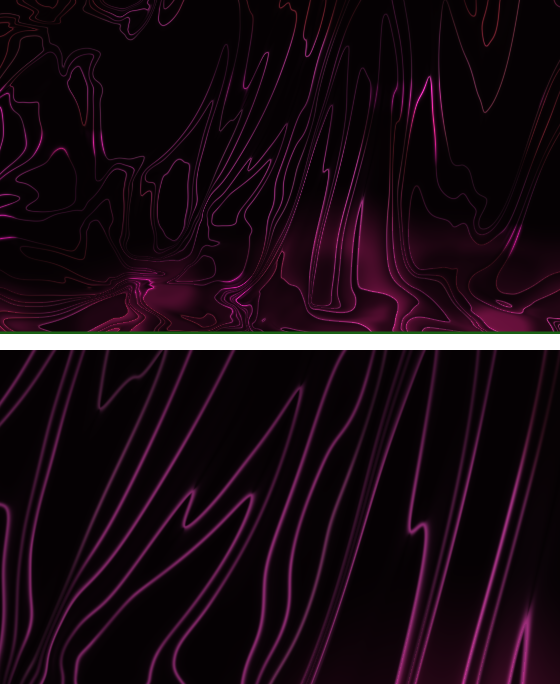
Top, the full canvas; bottom, a detail of the centre.
This background is drawn by a WebGL 1 fragment shader. Its source:

```glsl
precision highp float;

uniform vec2 u_resolution;

float hash(vec2 p) {
  vec3 h = fract(vec3(p.xyx) * 0.1031);
  h += dot(h, h.yzx + 33.33);
  return fract((h.x + h.y) * h.z);
}

float noise(vec2 p) {
  vec2 cell = floor(p);
  vec2 f = fract(p);
  f = f * f * f * (f * (f * 6.0 - 15.0) + 10.0);
  float low = mix(hash(cell), hash(cell + vec2(1.0, 0.0)), f.x);
  float high = mix(hash(cell + vec2(0.0, 1.0)), hash(cell + 1.0), f.x);
  return mix(low, high, f.y);
}

// Height of the folded liquid: swirls on the left, tall loops on the right
float liquid(vec2 p) {
  float tall = smoothstep(0.3, 1.15, p.x);
  vec2 q = vec2(p.x * 2.9 - 0.2 * p.y,
                p.y * mix(2.8, 0.7, tall) + 0.8 * (1.0 - exp(-5.0 * p.y)));
  float amplitude = 0.75;
  float frequency = 1.1;
  for (int i = 0; i < 4; i++) {
    vec2 s = q * frequency + 17.0 * float(i);
    q += amplitude * (vec2(noise(s + 5.2), noise(s.yx + 41.7)) - 0.5);
    q = mat2(0.97, 0.24, -0.24, 0.97) * q;
    amplitude *= 0.57;
    frequency *= 1.65;
  }
  float height = noise(q * 1.3 + 9.0) + 0.3 * noise(q * 2.7 + 30.0);
  return height + 0.035 * sin(height * 23.0);
}

void main() {
  vec2 p = gl_FragCoord.xy / u_resolution.y;
  float pixel = 1.0 / u_resolution.y;

  // Contour levels and the distance to the nearest one
  float level = 9.5 * liquid(p);
  vec2 slope = vec2(9.5 * liquid(p + vec2(0.001, 0.0)) - level,
                    9.5 * liquid(p + vec2(0.0, 0.001)) - level) / 0.001;
  float steepness = length(slope) + 0.5;
  float contour = floor(level + 0.5);
  float dist = abs(level - contour) / steepness;

  // Glow pooled along the bottom, shaded from contour to contour
  float pool = 1.0 - smoothstep(0.08, 0.4,
    p.y + 0.25 * (noise(p * 3.0 + 3.0) - 0.5) + 0.14 * (1.0 - smoothstep(0.1, 0.6, p.x)));
  float sheen = 0.25 + 0.75 * fract(level);
  float patches = mix(0.3, 1.0, smoothstep(0.2, 0.65, noise(p * 6.0 + 60.0)));
  vec3 color = vec3(0.02, 0.005, 0.012);
  color += vec3(0.42, 0.065, 0.24) * pool * sheen * patches;

  // Thin lines of uneven strength, softened where they crowd together
  float width = max(0.0019, 0.55 * pixel);
  float line = exp(-dist * dist / (width * width));
  float halo = exp(-dist / 0.005);
  float crowding = clamp(1.0 / (steepness * 0.016), 0.15, 1.0);
  float rank = hash(vec2(contour, 7.0));
  float strength = mix(0.3, 0.85, rank)
    * mix(0.3, 1.0, smoothstep(0.25, 0.75, noise(p * 4.5 + 20.0)))
    * mix(0.75, 1.1, smoothstep(0.3, 1.2, p.x));
  strength = max(strength, 0.4 * pool) * crowding;
  float hue = smoothstep(0.25, 0.6, noise(p * 5.0 + 80.0));
  vec3 tint = mix(vec3(0.5, 0.14, 0.19), vec3(0.72, 0.22, 0.58), hue);
  tint = mix(vec3(0.56, 0.34, 0.46), tint, smoothstep(0.1, 0.6, rank));
  color += tint * strength * (line + 0.12 * halo);

  // Hot magenta streaks on a few short stretches of line
  float heat = smoothstep(0.78, 1.0, noise(p * 7.0 + 120.0));
  color += vec3(0.65, 0.06, 0.5) * heat * crowding * exp(-dist / 0.003);

  // Green strip along the lower edge
  float strip = 1.0 - smoothstep(0.0075 - pixel, 0.0075 + pixel, p.y);
  color = mix(color, vec3(0.1, 0.38, 0.08), strip);

  gl_FragColor = vec4(color, 1.0);
}
```
